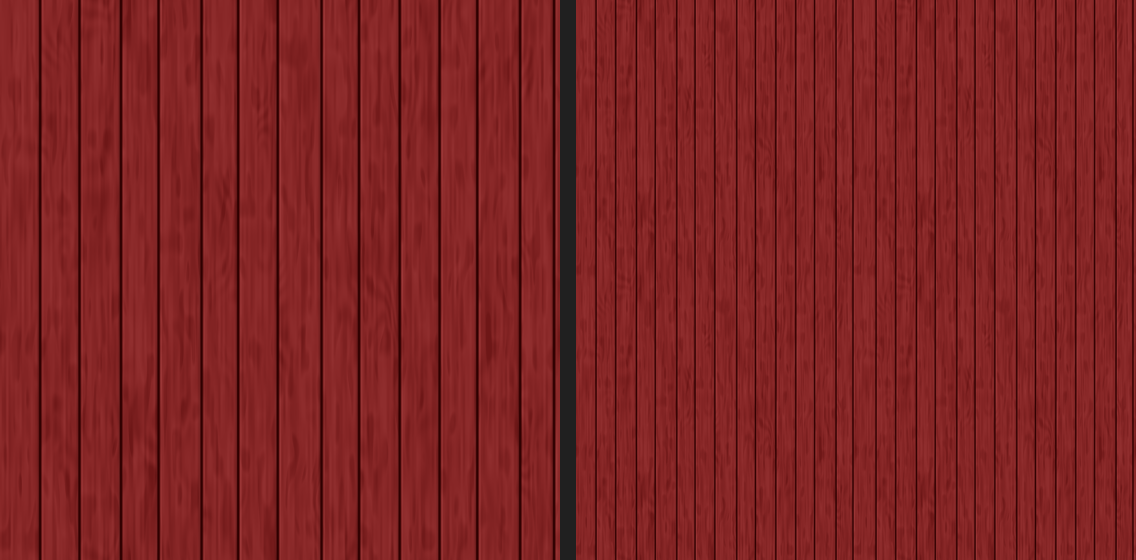
Left, the tile; right, the same tile 2 across and 2 down.
This texture is drawn by a Shadertoy shader. Its source:

```glsl
const float PLANKS = 14.0;
const float TAU = 6.2831853;
const vec3 PAINT = vec3(0.53, 0.15, 0.15);
const vec3 PAINT_DARK = vec3(0.43, 0.09, 0.09);
const vec3 PAINT_LIGHT = vec3(0.60, 0.21, 0.21);
const vec3 GROOVE = vec3(0.18, 0.0, 0.0);

float hash(vec2 p) {
    return fract(sin(dot(p, vec2(12.9898, 78.233))) * 43758.545);
}

// Whole-number wrap; the half step keeps it safe from rounding
float wrapIndex(float n, float period) {
    return floor(mod(n + 0.5, period));
}

// Value noise that wraps vertically after a whole number of cells
float noise(vec2 p, float periodY, float seed) {
    vec2 cell = floor(p);
    vec2 f = p - cell;
    f = f * f * (3.0 - 2.0 * f);
    float y0 = wrapIndex(cell.y, periodY);
    float y1 = wrapIndex(cell.y + 1.0, periodY);
    float x0 = wrapIndex(cell.x + seed * 23.0, 997.0);
    float x1 = wrapIndex(cell.x + 1.0 + seed * 23.0, 997.0);
    return mix(mix(hash(vec2(x0, y0)), hash(vec2(x1, y0)), f.x),
               mix(hash(vec2(x0, y1)), hash(vec2(x1, y1)), f.x), f.y);
}

// Noise over one plank, with the given cells across it and up the canvas
float grain(vec2 p, vec2 cells, float seed) {
    float slide = hash(vec2(seed, 3.0));
    return noise(vec2(p.x, p.y + slide) * cells, cells.y, seed);
}

// Left edge of a plank, slightly uneven, in plank widths
float plankEdge(float index) {
    float wrapped = wrapIndex(index, PLANKS);
    float jitter = mix(-0.07, 0.04, hash(vec2(wrapped, 5.0)));
    // The first groove stays clear of the canvas border
    return index + (wrapped < 0.5 ? -0.15 : jitter);
}

// Wood tone: negative is darker, positive is lighter
float woodTone(vec2 p, float seed) {
    float warp = grain(p, vec2(2.0, 12.0), seed + 31.0) - 0.5;
    vec2 bent = vec2(p.x + 0.2 * warp, p.y);

    float fine = grain(p, vec2(18.0, 9.0), seed + 67.0) - 0.5;
    float fleck = grain(bent, vec2(8.0, 20.0), seed + 101.0) - 0.5;
    float broad = grain(p, vec2(2.0, 6.0), seed + 139.0) - 0.5;

    // Arched rings, shown only in scattered patches
    float field = grain(bent, vec2(1.7, 7.0), seed + 173.0);
    float rings = 0.5 + 0.5 * sin(TAU * (4.5 * field + 2.0 * bent.x));
    float patches = smoothstep(0.45, 0.85, grain(p, vec2(1.5, 9.0), seed + 211.0));
    float streaks = smoothstep(0.05, 0.4, fleck);

    float tint = 0.1 * (hash(vec2(seed, 9.0)) - 0.5);
    return 0.12 + tint + 0.9 * fine + 0.55 * fleck + 0.25 * broad
        - 0.45 * rings * patches - 0.75 * streaks;
}

vec3 paintColor(float tone) {
    vec3 target = tone < 0.0 ? PAINT_DARK : PAINT_LIGHT;
    return mix(PAINT, target, min(abs(tone), 1.0));
}

// Soft vertical line around a signed distance of zero
float softLine(float d, float core, float outer, float pixel) {
    return 1.0 - smoothstep(core, max(outer, core + pixel), abs(d));
}

void mainImage(out vec4 fragColor, in vec2 fragCoord) {
    vec2 uv = fragCoord / iResolution.xy;
    float x = uv.x * PLANKS;
    float pixel = PLANKS / iResolution.x;

    // Nearest groove and the plank beside it
    float nearest = floor(x + 0.5);
    float d = x - plankEdge(nearest);
    float plank = d < 0.0 ? nearest - 1.0 : nearest;
    vec2 local = vec2(x - plankEdge(plank), uv.y);

    // Painted wood
    vec3 color = paintColor(woodTone(local, wrapIndex(plank, PLANKS)));

    // Shaded edge on the left of the groove, lit edge on its right
    color *= 1.0 - 0.08 * softLine(d + 0.05, 0.01, 0.05, pixel);
    color += vec3(0.05, 0.04, 0.04) * softLine(d - 0.068, 0.006, 0.03, pixel);

    // Groove
    color = mix(color, GROOVE, softLine(d, 0.006, 0.057, pixel));

    fragColor = vec4(color, 1.0);
}
```
